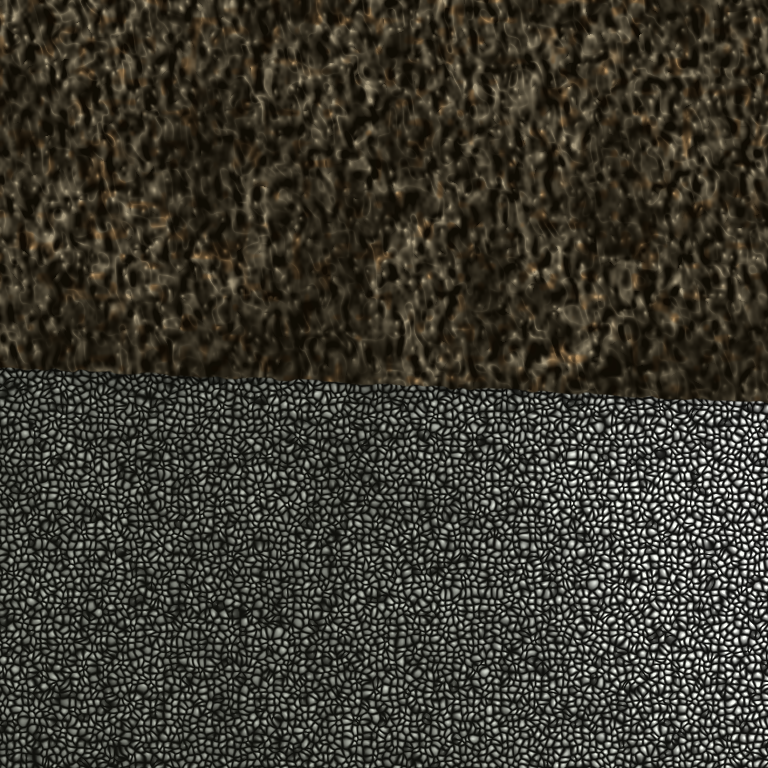
Write a Shadertoy shader that draws this texture.

```glsl
// Rough brown fibrous band above a pebbled grey sheet with a sheen at its right.
#define SEAM_LEFT 0.522
#define SEAM_DROP 0.046
#define PEBBLES 112.0
#define PEBBLE_WARP 0.7
#define FIBRE_SCALE vec2(104.0, 66.0)
#define BEADS 76.0
#define BROWN_DARK vec3(0.060, 0.046, 0.016)
#define BROWN_LIGHT vec3(0.64, 0.59, 0.48)
#define GREY_DARK vec3(0.060, 0.062, 0.045)
#define GREY_LIGHT vec3(0.80, 0.82, 0.77)
#define SHEEN_CENTRE vec2(1.06, 0.33)
#define SHEEN_GAIN 1.0

vec2 hash22(vec2 p) {
    vec3 q = fract(p.xyx * vec3(0.1031, 0.1030, 0.0973));
    q += dot(q, q.yzx + 33.33);
    return fract((q.xx + q.yz) * q.zy);
}

float valueNoise(vec2 p) {
    vec2 i = floor(p), f = fract(p);
    f = f * f * (3.0 - 2.0 * f);
    float low = mix(hash22(i).x, hash22(i + vec2(1, 0)).x, f.x);
    float high = mix(hash22(i + vec2(0, 1)).x, hash22(i + vec2(1, 1)).x, f.x);
    return mix(low, high, f.y);
}

float fbm(vec2 p) {
    float sum = 0.0, weight = 0.5;
    for (int i = 0; i < 4; i++) {
        sum += weight * valueNoise(p);
        p = mat2(1.6, 1.2, -1.2, 1.6) * p + 7.3;
        weight *= 0.5;
    }
    return sum;
}

vec2 warp(vec2 p) {
    return vec2(valueNoise(p), valueNoise(p + 41.7)) - 0.5;
}

// Offset from the nearest centre (xy), gap to the next cell (z), cell id (w).
vec4 cells(vec2 p) {
    vec2 base = floor(p), nearest = vec2(0.0);
    float first = 8.0, second = 8.0, id = 0.0;
    for (int y = -1; y <= 1; y++) {
        for (int x = -1; x <= 1; x++) {
            vec2 cell = base + vec2(x, y);
            vec2 rnd = hash22(cell);
            vec2 offset = p - cell - 0.1 - 0.8 * rnd;
            float d = length(offset);
            if (d < first) {
                second = first;
                first = d;
                nearest = offset;
                id = fract(rnd.x * 17.0 + rnd.y * 29.0);
            } else {
                second = min(second, d);
            }
        }
    }
    return vec4(nearest, second - first, id);
}

vec3 brownFibres(vec2 uv) {
    float patches = smoothstep(0.25, 0.62, fbm(uv * 11.0 + 3.1));

    // Short bent strands, lit from the upper left
    vec2 p = uv * FIBRE_SCALE + 1.1 * warp(uv * 42.0);
    p.x += 0.35 * p.y;
    float height = valueNoise(p);
    float relief = height - valueNoise(p + vec2(0.45, -0.35));
    float ridge = 1.0 - abs(2.0 * valueNoise(p * 1.1 + 19.0) - 1.0);
    float tone = 0.42 * ridge * ridge * height + 0.42 * max(relief, -0.3);
    tone += 0.30 * valueNoise(uv * vec2(210.0, 150.0)) * height;

    // Scattered glossy beads
    vec4 bead = cells(uv * vec2(BEADS, 0.8 * BEADS) + 0.5 * warp(uv * 60.0));
    vec2 glare = bead.xy - vec2(-0.08, 0.1);
    float shine = exp(-10.0 * dot(bead.xy, bead.xy));
    float core = exp(-45.0 * dot(glare, glare));
    float chosen = smoothstep(0.35, 0.95, bead.w);
    tone += chosen * (0.30 * shine + 0.34 * core);

    tone = max(tone + 0.025, 0.0) * mix(0.62, 1.18, patches);
    vec3 colour = mix(BROWN_DARK, BROWN_LIGHT, min(tone, 1.0));
    float rust = smoothstep(0.6, 0.95, valueNoise(uv * 75.0 + 63.0));
    return colour * mix(vec3(1.0), vec3(1.10, 0.95, 0.78), rust);
}

vec3 greyPebbles(vec2 uv) {
    vec2 p = uv * PEBBLES;
    vec4 cell = cells(p + PEBBLE_WARP * warp(p * 0.7));
    float dome = smoothstep(0.0, 0.62, cell.z) * exp(-1.6 * dot(cell.xy, cell.xy));
    float lean = dot(cell.xy, vec2(0.55, 0.83));

    // Broad light falling off from the right
    vec2 away = (uv - SHEEN_CENTRE) / vec2(0.38, 0.42);
    float sheen = SHEEN_GAIN * exp(-dot(away, away));
    float mottling = 0.78 + 0.45 * fbm(uv * 14.0);

    float tone = dome * (0.52 + 0.40 * lean + 0.20 * cell.w) * mottling;
    float glint = exp(-22.0 * dot(cell.xy - 0.1, cell.xy - 0.1));
    tone += 0.14 * glint * dome * smoothstep(0.3, 1.0, cell.w);
    tone += sheen * dome * (0.50 + 0.75 * lean + 0.4 * glint);
    vec3 colour = mix(GREY_DARK, GREY_LIGHT, clamp(tone, 0.0, 1.25));
    return mix(colour, vec3(dot(colour, vec3(0.333))), 0.7 * sheen);
}

void mainImage(out vec4 fragColor, in vec2 fragCoord) {
    vec2 uv = fragCoord / iResolution.xy;
    float seam = SEAM_LEFT - SEAM_DROP * uv.x + 0.005 * (valueNoise(uv * 85.0) - 0.5);
    float above = uv.y - seam;
    float blur = 1.2 / iResolution.y;

    // Soft shade where the sheet meets the fibres
    vec3 sheet = greyPebbles(uv) * (1.0 - 0.3 * exp(-abs(above) * 110.0));
    vec3 colour = mix(sheet, brownFibres(uv), smoothstep(-blur, blur, above));
    fragColor = vec4(clamp(colour, 0.0, 1.0), 1.0);
}
```
